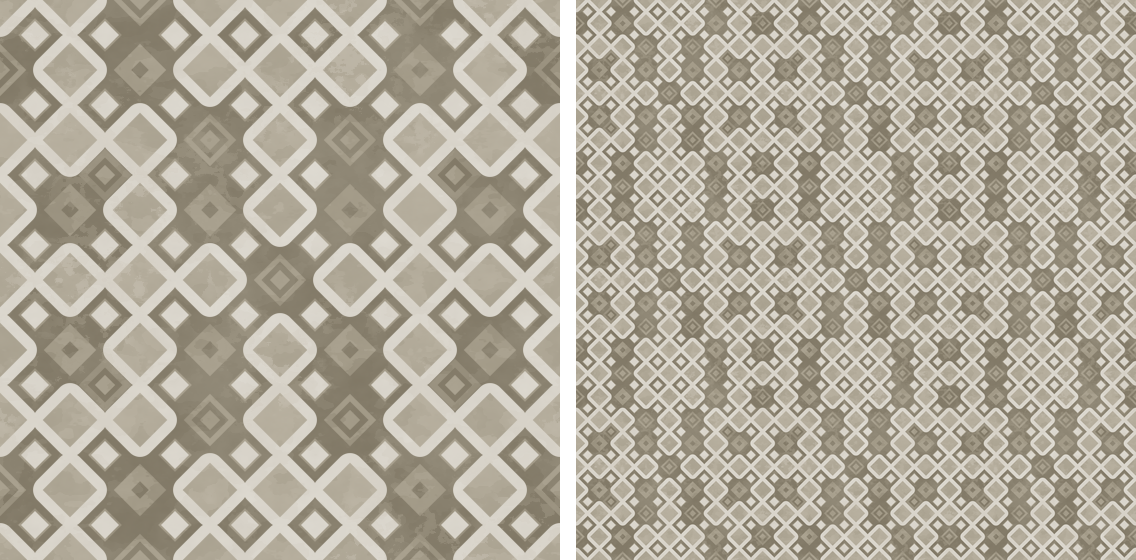
Left: one tile. Right: repeated 3 by 3.
This pattern is drawn by a Shadertoy shader. Its source:

```glsl
// Worn lattice of diamonds: rounded outlined tiles, nested and pierced motifs,
// and small light lozenges between them. A mirrored 5x5 layout fills an 8x8 grid
// of diamond distance fields; wrapping noise adds the weathered patches.

const float CELLS = 8.0;          // grid cells across and down
const float OUTLINE_REACH = 0.61; // half diagonal before rounding, in cells
const float OUTLINE_ROUND = 0.20;
const float FILL_REACH = 0.39;
const float MOTIF_REACH = 0.375;
const float RING_HOLE = 0.265;
const float RING_CORE = 0.145;
const float PIERCED_HOLE = 0.125;
const float LOZENGE_REACH = 0.20;
const float LOZENGE_RIM = 0.24;
const float WEAR = 0.75;

const vec3 GROUND_DARK  = vec3(0.505, 0.472, 0.400);
const vec3 GROUND_LIGHT = vec3(0.580, 0.550, 0.480);
const vec3 TAN          = vec3(0.640, 0.608, 0.535);
const vec3 FILL_DARK    = vec3(0.660, 0.630, 0.560);
const vec3 FILL_LIGHT   = vec3(0.725, 0.695, 0.630);
const vec3 CREAM        = vec3(0.865, 0.850, 0.815);
const vec3 CREAM_WORN   = vec3(0.815, 0.790, 0.745);

// Kinds from the centre outwards: 0 outlined tile, 1 nested, 2 pierced
const int KINDS[25] = int[25](
    1, 0, 0, 0, 0,
    0, 2, 0, 2, 0,
    0, 1, 0, 0, 0,
    0, 0, 2, 0, 1,
    0, 0, 1, 0, 0);

float hash(vec2 p) {
    return fract(sin(dot(p, vec2(127.1, 311.7))) * 43758.5453);
}

// Value noise that wraps after "period" lattice steps
float wrapNoise(vec2 p, vec2 period, float seed) {
    vec2 i = floor(p), f = fract(p);
    f = f * f * (3.0 - 2.0 * f);
    vec2 a = mod(i, period) + seed, b = mod(i + 1.0, period) + seed;
    return mix(mix(hash(a), hash(vec2(b.x, a.y)), f.x),
               mix(hash(vec2(a.x, b.y)), hash(b), f.x), f.y);
}

float wrapFbm(vec2 uv, vec2 period, float seed) {
    float sum = 0.0, amp = 0.5;
    for (int k = 0; k < 5; k++) {
        sum += amp * wrapNoise(uv * period, period, seed + float(k) * 19.0);
        period *= 2.0;
        amp *= 0.55;
    }
    return sum / 1.055;
}

float diamond(vec2 p, float reach) {
    return (abs(p.x) + abs(p.y) - reach) * 0.70711;
}

float roundedDiamond(vec2 p, float reach, float radius) {
    vec2 q = abs(vec2(p.x + p.y, p.x - p.y)) * 0.70711 - reach * 0.70711 + radius;
    return length(max(q, 0.0)) + min(max(q.x, q.y), 0.0) - radius;
}

int kindAt(vec2 cell) {
    ivec2 m = ivec2(abs(mod(cell, CELLS) - 4.0) + 0.5);
    return KINDS[m.y * 5 + m.x];
}

float cover(float d, float px) {
    return 1.0 - smoothstep(-0.7 * px, 0.7 * px, d);
}

void mainImage(out vec4 fragColor, in vec2 fragCoord) {
    vec2 uv = fragCoord / iResolution.xy;
    vec2 p = uv * CELLS;
    float px = CELLS / min(iResolution.x, iResolution.y);

    // Weathering layers: broad tone, hard-edged patches, fine speckle
    float tone = smoothstep(0.3, 0.7, wrapFbm(uv, vec2(5.0), 3.0));
    float stain = wrapFbm(uv, vec2(14.0, 20.0), 41.0);
    float patches = smoothstep(0.53, 0.56, stain);
    float deepPatches = smoothstep(0.40, 0.37, stain);
    float grain = wrapFbm(uv, vec2(48.0, 56.0), 77.0);
    float zone = smoothstep(0.45, 0.68, wrapFbm(uv, vec2(6.0), 90.0));
    float speckle = smoothstep(0.55, 0.60, grain) * zone;

    // Tones of each material
    vec3 ground = mix(GROUND_DARK, GROUND_LIGHT, 0.15 + 0.6 * tone);
    ground = mix(ground, GROUND_LIGHT, WEAR * 0.55 * patches);
    ground = mix(ground, GROUND_DARK, WEAR * 0.6 * deepPatches);
    ground = mix(ground, TAN, WEAR * 0.55 * speckle);
    vec3 motif = mix(TAN, ground, WEAR * (0.35 * deepPatches + 0.25 * speckle));
    motif = mix(motif, FILL_LIGHT, WEAR * 0.35 * patches);
    vec3 cream = mix(CREAM, CREAM_WORN, WEAR * (0.35 * (1.0 - tone) + 0.3 * patches + 0.3 * speckle));

    // Small lozenges at the cell corners; four are nested instead
    vec2 corner = floor(p) + 0.5;
    vec2 s = p - corner;
    vec2 fold = abs(mod(corner, CELLS) - 4.0);
    vec3 col = ground;
    if (distance(fold, vec2(2.5, 1.5)) < 0.1) {
        col = mix(col, mix(ground, motif, 0.55), cover(diamond(s, FILL_REACH - 0.015), px));
        col = mix(col, GROUND_DARK, 0.9 * cover(diamond(s, 0.25), px));
        col = mix(col, motif, cover(diamond(s, RING_CORE), px));
    } else {
        col = mix(col, motif, cover(diamond(s, LOZENGE_RIM), px));
        col = mix(col, cream, cover(diamond(s, LOZENGE_REACH), px));
    }

    // Nested and pierced motifs
    vec2 cell = floor(p + 0.5);
    vec2 q = p - cell;
    int kind = kindAt(cell);
    if (kind > 0) {
        float hole = kind == 1 ? RING_HOLE : PIERCED_HOLE;
        col = mix(col, motif, cover(diamond(q, MOTIF_REACH), px));
        col = mix(col, ground, cover(diamond(q, hole), px));
        if (kind == 1) col = mix(col, motif, cover(diamond(q, RING_CORE), px));
    }

    // Rounded outlines, joined where neighbours touch
    float outline = 1e3;
    for (int y = -1; y <= 1; y++)
        for (int x = -1; x <= 1; x++) {
            vec2 o = vec2(x, y);
            if (kindAt(cell + o) == 0)
                outline = min(outline, roundedDiamond(q - o, OUTLINE_REACH, OUTLINE_ROUND));
        }
    col = mix(col, cream, cover(outline, px));

    // Stained tile fills, each with its own tone
    if (kind == 0) {
        float tint = 0.3 + 0.4 * hash(mod(cell, CELLS)) + 0.35 * q.y;
        vec3 fill = mix(FILL_DARK, FILL_LIGHT, tint);
        fill = mix(fill, FILL_LIGHT, WEAR * 0.8 * patches);
        fill = mix(fill, FILL_DARK, WEAR * 0.8 * deepPatches);
        fill = mix(fill, CREAM_WORN, WEAR * 0.4 * speckle);
        col = mix(col, fill, cover(diamond(q, FILL_REACH), px));
    }

    col += (grain - 0.5) * 0.025;
    fragColor = vec4(col, 1.0);
}
```
